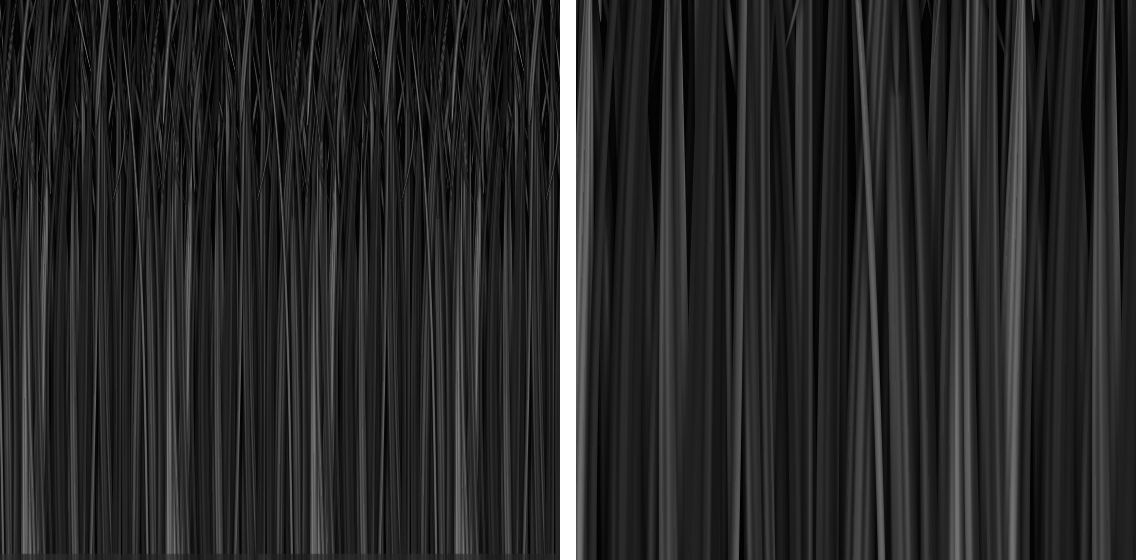
Left: the whole. Right: its middle third, enlarged.
This texture is drawn by a WebGL 2 fragment shader. Its source:

```glsl
#version 300 es
precision highp float;
// Dark grey hair: striped, tapering locks hanging in repeated clumps below a tangled top.

uniform vec2 u_resolution;
out vec4 fragColor;

const float PERIOD = 0.2578;   // width of one repeating clump
const int STRANDS = 150;

float hash(float n) {
    return fract(sin(n * 12.9898 + 4.137) * 43758.547);
}

vec4 hash4(float n) {
    return vec4(hash(n), hash(n + 0.31), hash(n + 0.57), hash(n + 0.83));
}

float noise(float x) {
    float cell = floor(x), f = fract(x);
    return mix(hash(cell), hash(cell + 1.0), f * f * (3.0 - 2.0 * f));
}

// Fine hairs running along a lock, x is the distance across it.
float hairs(float x, float y, float seed) {
    float fine = noise(x / 0.0023 + seed * 17.0);
    float broad = noise(x / 0.006 + seed * 31.0);
    float along = noise(y * 7.0 + seed * 5.0 + floor(x / 0.004) * 3.7);
    return (0.42 + 0.85 * fine + 0.3 * broad) * (0.85 + 0.3 * along);
}

void main() {
    vec2 uv = gl_FragCoord.xy / u_resolution;
    float pixel = 1.0 / u_resolution.x;
    float y = uv.y;
    float shade = 0.025;

    // Paint from back to front, alternating long locks and short tangled strands.
    for (int i = 0; i < STRANDS; i++) {
        float id = float(i);
        vec4 r = hash4(id * 1.73 + 2.0);
        vec4 s = hash4(id * 2.91 + 71.0);
        bool tangled = i % 2 == 1;
        float root = tangled ? mix(0.6, 0.88, s.x) : -0.1;
        float tip = tangled ? root + mix(0.2, 0.45, r.y) : mix(0.72, 1.2, r.y);
        if (y < root || y > tip) continue;

        // Centre line and tapered half width.
        float t = (y - root) / (tip - root);
        float base = fract(id * 0.618034 + 0.06 * r.x);
        float halfWidth, centre = base * PERIOD;
        if (tangled) {
            float slope = (r.z - 0.5) * 0.42;
            centre += slope * (y - root) + (s.y - 0.5) * 0.025 * sin(3.14159 * t);
            halfWidth = mix(0.0012, 0.0048, r.w * r.w) * sqrt(4.0 * t * (1.0 - t));
        } else {
            centre += (r.z - 0.5) * 0.11 * y * y * y + (s.y - 0.5) * 0.022 * sin(3.3 * y);
            halfWidth = mix(0.0022, 0.0125, r.w * r.w) * (1.0 - pow(t, 3.5));
        }
        float d = uv.x - centre;
        d -= PERIOD * round(d / PERIOD);
        float edge = halfWidth - abs(d);
        if (edge < -0.006) continue;

        // Shadow cast on the strands behind.
        float shadow = smoothstep(-0.005, 0.0, edge) * smoothstep(0.0, 0.0015, halfWidth);
        shade *= 1.0 - 0.5 * shadow;

        // Clump lighting, hair stripes and rounded sides.
        float clump = 1.0 + 0.3 * cos(12.56637 * (base - 0.2));
        float tone = mix(0.11, 0.29, s.z) * mix(0.82, 1.12, id / float(STRANDS)) * clump;
        float across = d / max(halfWidth, 0.0005);
        float restX = tangled ? d : d / max(1.0 - pow(t, 3.5), 0.25);
        tone *= hairs(restX, y, id) * (1.08 - 0.3 * across * across);
        float cover = clamp(edge / pixel + 0.5, 0.0, 1.0);
        shade = mix(shade, tone, cover);
    }

    // Slightly darker crown and a thin cut line at the lower edge.
    shade *= 1.0 - 0.18 * smoothstep(0.82, 1.0, y);
    float cut = 1.0 - smoothstep(0.009, 0.013, y);
    shade = mix(shade, 0.1 + 0.1 * noise(uv.x * 90.0), 0.65 * cut);

    fragColor = vec4(vec3(clamp(shade, 0.012, 0.46)), 1.0);
}
```
